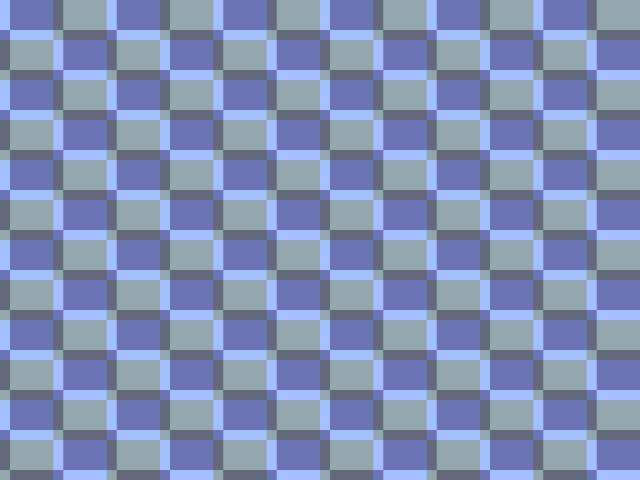
Write a Shadertoy shader that draws this pattern.

```glsl
const vec2 REPEATS = vec2(12.0, 12.0);
const vec2 BAND = vec2(0.1875, 0.25);   // band thickness as a share of one cell
const int SAMPLES = 4;                  // per axis, for edge smoothing

const vec3 SAGE = vec3(0.58, 0.65, 0.68);
const vec3 VIOLET = vec3(0.42, 0.46, 0.71);
const vec3 SKY = vec3(0.64, 0.75, 1.00);
const vec3 SLATE = vec3(0.38, 0.41, 0.48);

// Alternates 0 and 1 over neighbouring cells
float checker(vec2 cell) {
    return mod(cell.x + cell.y, 2.0);
}

// 1 where exactly one of the left and bottom bands covers the point;
// their crossing falls back to the tile colour
float bandMask(vec2 local, vec2 width) {
    vec2 inBand = 1.0 - step(width, local);
    return abs(inBand.x - inBand.y);
}

vec3 wovenChecks(vec2 uv, vec2 repeats, vec2 width) {
    vec2 p = uv * repeats;
    float parity = checker(floor(p));
    vec3 tile = mix(SAGE, VIOLET, parity);
    vec3 band = mix(SLATE, SKY, parity);
    return mix(tile, band, bandMask(fract(p), width));
}

void mainImage(out vec4 fragColor, in vec2 fragCoord) {
    // Average a grid of samples inside the pixel
    vec3 sum = vec3(0.0);
    for (int j = 0; j < SAMPLES; j++) {
        for (int i = 0; i < SAMPLES; i++) {
            vec2 offset = (vec2(i, j) + 0.5) / float(SAMPLES) - 0.5;
            vec2 uv = (fragCoord + offset) / iResolution.xy;
            sum += wovenChecks(uv, REPEATS, BAND);
        }
    }
    fragColor = vec4(sum / float(SAMPLES * SAMPLES), 1.0);
}
```
